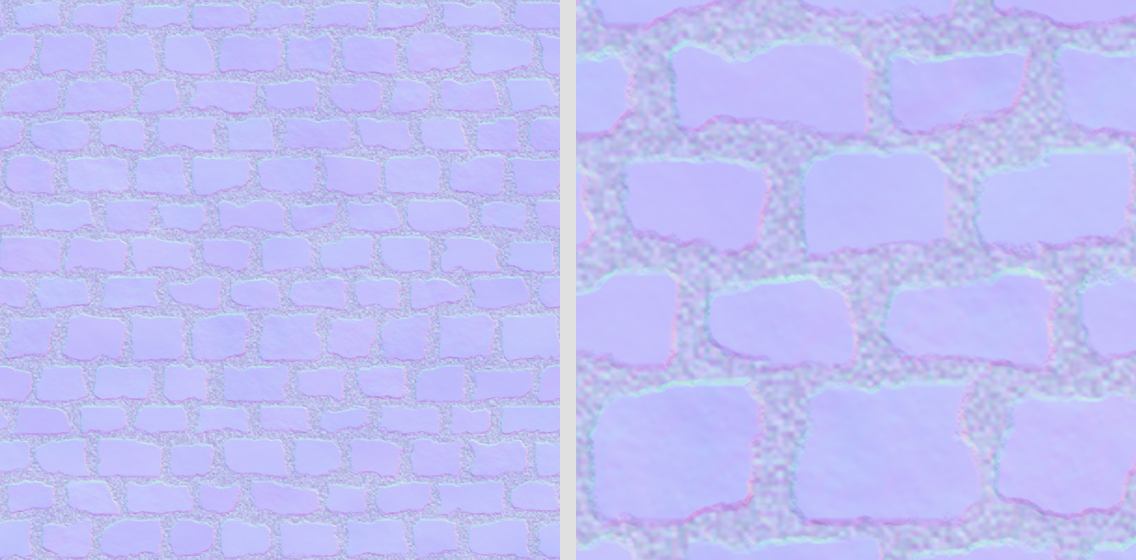
Left, the full canvas; right, a detail of the centre.
A WebGL 1 fragment shader for this texture map:

```glsl
precision highp float;

uniform vec2 u_resolution;

// Layout: row edges measured from the top, joints alternate by half a stone
const vec4 ROW_EDGES_A = vec4(0.055, 0.137, 0.206, 0.273);
const vec4 ROW_EDGES_B = vec4(0.353, 0.418, 0.490, 0.556);
const vec4 ROW_EDGES_C = vec4(0.648, 0.721, 0.779, 0.855);
const float LAST_ROW_EDGE = 0.923;
const float COLUMNS = 9.0;
const float EVEN_SHIFT = 0.09;
const float ODD_SHIFT = 0.56;
const float JOINT_JITTER = 0.14;

// Stone outline
const vec2 INSET = vec2(0.0095, 0.0075);
const float INSET_VARIATION = 0.005;
const float CORNER_RADIUS = 0.013;
const float SKEW = 0.09;
const float TAPER = 0.22;
const float EDGE_WOBBLE = 0.015;
const float EDGE_CHIPS = 0.006;
const float BEVEL = 0.0032;

// Relief
const float STONE_HEIGHT = 0.0019;
const float STONE_TILT = 0.14;
const float GRAIN_HEIGHT = 0.0013;
const float SAMPLE_STEP = 0.001;

// Colours
const vec3 STONE_FLAT = vec3(0.757, 0.752, 0.988);
const vec3 MORTAR_FLAT = vec3(0.738, 0.745, 0.925);
const vec2 SLOPE_TINT = vec2(0.16, 0.23);
const float STEEP_BLUE_LOSS = 0.2;
const float GRAIN_SHADE = 0.10;
const float BROAD_DRIFT = 0.03;

float hash(vec2 p) {
  vec3 q = fract(p.xyx * 0.1031);
  q += dot(q, q.yzx + 33.33);
  return fract((q.x + q.y) * q.z);
}

// Value noise that wraps after the given number of cells
float noise(vec2 p, float period) {
  vec2 cell = floor(p);
  vec2 f = fract(p);
  f = f * f * (3.0 - 2.0 * f);
  vec2 a = mod(cell, period);
  vec2 b = mod(cell + 1.0, period);
  return mix(mix(hash(a), hash(vec2(b.x, a.y)), f.x),
             mix(hash(vec2(a.x, b.y)), hash(b), f.x), f.y);
}

float localNoise(vec2 p) {
  return noise(p, 1024.0) - 0.5;
}

// Octaves turned against each other to hide the lattice
float roughness(vec2 p) {
  float sum = 0.0;
  float weight = 1.0;
  for (int i = 0; i < 4; i++) {
    sum += weight * localNoise(p);
    p = mat2(1.6, 1.2, -1.2, 1.6) * p + 17.0;
    weight *= 0.5;
  }
  return sum;
}

// row = (index, upper edge, lower edge)
void scanEdges(vec4 edges, float v, inout vec3 row) {
  vec4 passed = step(edges, vec4(v));
  vec4 above = edges * passed;
  vec4 below = mix(edges, vec4(1.0), passed);
  row.x += dot(passed, vec4(1.0));
  row.y = max(row.y, max(max(above.x, above.y), max(above.z, above.w)));
  row.z = min(row.z, min(min(below.x, below.y), min(below.z, below.w)));
}

float joint(float index, float row) {
  float jitter = hash(vec2(mod(index, COLUMNS) + 3.0, row * 7.0 + 11.0));
  return index + (2.0 * jitter - 1.0) * JOINT_JITTER;
}

// Returns (height, stone coverage, stone tilt)
vec4 surface(vec2 p) {
  // Find the row and the stone cell
  float v = 1.0 - p.y;
  vec3 row = vec3(0.0, 0.0, 1.0);
  scanEdges(ROW_EDGES_A, v, row);
  scanEdges(ROW_EDGES_B, v, row);
  scanEdges(ROW_EDGES_C, v, row);
  scanEdges(vec4(LAST_ROW_EDGE, 1.0, 1.0, 1.0), v, row);
  float shift = mix(EVEN_SHIFT, ODD_SHIFT, mod(row.x, 2.0));
  float u = p.x * COLUMNS - shift;
  float column = floor(u);
  if (u < joint(column, row.x)) column -= 1.0;
  else if (u > joint(column + 1.0, row.x)) column += 1.0;
  vec2 sides = (vec2(joint(column, row.x), joint(column + 1.0, row.x)) + shift) / COLUMNS;
  vec2 id = vec2(mod(column, COLUMNS), row.x) + 20.0;
  vec2 local = p - vec2(sides.x + sides.y, 2.0 - row.y - row.z) * 0.5;
  vec2 halfCell = vec2(sides.y - sides.x, row.z - row.y) * 0.5;
  vec2 randomA = vec2(hash(id), hash(id + 41.0)) - 0.5;
  vec2 randomB = vec2(hash(id + 83.0), hash(id + 127.0)) - 0.5;

  // Skewed, tapered rounded box with a broken outline
  vec2 seed = (randomA + 0.5) * 300.0 + 100.0;
  vec2 q = local + local.yx * randomB * 2.0 * SKEW;
  q += EDGE_WOBBLE * vec2(localNoise(local * 30.0 + seed), localNoise(local * 30.0 + seed + 70.0));
  vec2 halfStone = halfCell - INSET - randomA * INSET_VARIATION;
  halfStone += local.yx * randomA.yx * TAPER;
  vec2 corner = abs(q) - halfStone + CORNER_RADIUS;
  float d = length(max(corner, 0.0)) + min(max(corner.x, corner.y), 0.0) - CORNER_RADIUS;
  d += EDGE_CHIPS * roughness(local * 75.0 + seed);
  vec2 border = halfCell - abs(local);
  d = max(d, BEVEL + 0.001 - min(border.x, border.y));
  float stone = 1.0 - smoothstep(-BEVEL, BEVEL, d);

  // Worn stone faces, some rougher, and gritty mortar
  float wear = mix(0.7, 2.2, pow(hash(id + 9.0), 2.0));
  float face = 0.0013 * wear * roughness(local * 28.0 + seed);
  float grain = noise(p * 256.0, 256.0) + 0.7 * noise(p * 125.0, 125.0) - 0.85;
  float height = mix(GRAIN_HEIGHT * grain, STONE_HEIGHT + face, stone);
  return vec4(height, stone, randomB.yx * STONE_TILT);
}

void main() {
  vec2 p = gl_FragCoord.xy / u_resolution;
  vec4 here = surface(p);
  vec2 slope = vec2(surface(p + vec2(SAMPLE_STEP, 0.0)).x,
                    surface(p + vec2(0.0, SAMPLE_STEP)).x) - here.x;
  vec3 normal = normalize(vec3(here.zw * here.y - slope / SAMPLE_STEP, 1.0));

  // Encode the slope as a soft tint over grey, speckled mortar
  vec3 color = mix(MORTAR_FLAT, STONE_FLAT, here.y);
  color.rg += SLOPE_TINT * normal.xy;
  color.b -= STEEP_BLUE_LOSS * (1.0 - normal.z);
  color += GRAIN_SHADE * (1.0 - here.y) * (noise(p * 300.0 + 0.5, 300.0) - 0.5);
  color.rg += BROAD_DRIFT * (noise(p * 14.0, 14.0) - 0.5);
  gl_FragColor = vec4(clamp(color, 0.0, 1.0), 1.0);
}
```
